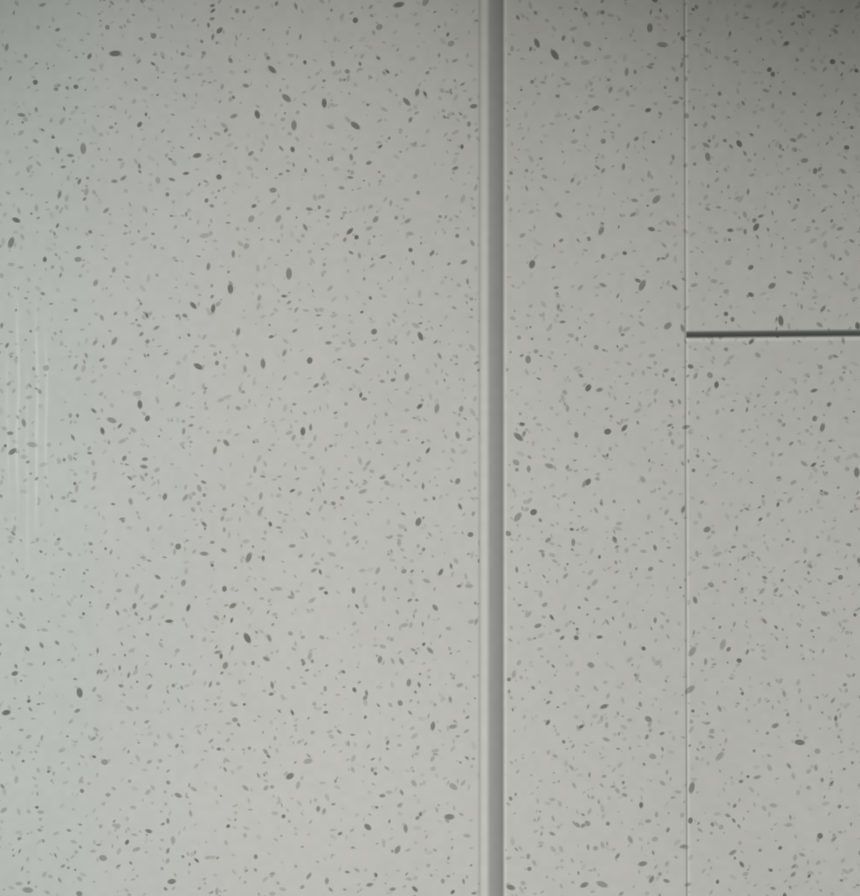
Write a Shadertoy shader that draws this texture.

```glsl
// Speckled pale wall panels with a vertical channel, a fine seam and a short dark slot.

const float CHANNEL_LEFT = 0.568;
const float CHANNEL_RIGHT = 0.585;
const float RIDGE_X = 0.5575;
const float SEAM_X = 0.798;
const float SLOT_Y = 0.6275;
const float SLOT_HALF = 0.0033;
const float WALL_LIGHT = 0.748;
const float TOP_SHADE = 0.14;
const float CORNER_SHADE = 0.15;
const float RIGHT_SHADE = 0.055;
const vec3 SPECK_COLOR = vec3(0.37, 0.37, 0.345);
const vec3 SLOT_COLOR = vec3(0.27, 0.28, 0.26);

// Sine-free hash giving four values from a cell.
vec4 hash4(vec2 cell) {
    vec4 h = fract(cell.xyxy * vec4(0.1031, 0.1030, 0.0973, 0.1099));
    h += dot(h, h.wzxy + 33.33);
    return fract((h.xxyz + h.yzzw) * h.zywx);
}

float valueNoise(vec2 p) {
    vec2 cell = floor(p);
    vec2 f = fract(p);
    f = f * f * (3.0 - 2.0 * f);
    float low = mix(hash4(cell).x, hash4(cell + vec2(1, 0)).x, f.x);
    float high = mix(hash4(cell + vec2(0, 1)).x, hash4(cell + vec2(1, 1)).x, f.x);
    return mix(low, high, f.y);
}

// Soft-edged vertical or horizontal strip from a to b.
float strip(float x, float a, float b, float soft) {
    return smoothstep(a - soft, a + soft, x) * (1.0 - smoothstep(b - soft, b + soft, x));
}

// Gaussian line of the given width around zero.
float line(float d, float width) {
    return exp(-d * d / (width * width));
}

// One layer of scattered, randomly turned flecks; returns their opacity.
float specks(vec2 p, float cells, float density, float radius, float seed, float pixel) {
    vec2 grid = p * cells;
    vec2 home = floor(grid);
    float cover = 0.0;
    for (int j = -1; j <= 1; j++)
    for (int i = -1; i <= 1; i++) {
        vec2 cell = home + vec2(i, j);
        vec4 place = hash4(cell + seed);
        vec4 form = hash4(cell + seed + 57.0);
        if (place.z > density) continue;
        vec2 d = (grid - cell - place.xy) / cells;
        float angle = form.x * 6.2832;
        float c = cos(angle), s = sin(angle);
        d = mat2(c, s, -s, c) * d;
        float size = radius * mix(0.55, 1.25, form.y * form.y);
        d.x /= mix(1.0, 2.1, form.z);
        float soft = 0.0006 + 0.5 * pixel;
        float fleck = 1.0 - smoothstep(size - soft, size + soft, length(d));
        cover = max(cover, fleck * mix(0.25, 0.85, form.w));
    }
    return cover;
}

// Broad light falloff: dim along the top and dimmest in the upper right.
float wallLight(vec2 uv) {
    float depth = 1.0 - uv.y;
    float light = WALL_LIGHT - TOP_SHADE * exp(-depth * 3.8);
    light -= RIGHT_SHADE * smoothstep(0.3, 1.0, uv.x);
    light -= CORNER_SHADE * uv.x * uv.x * exp(-depth * 4.5);
    light -= 0.04 * exp(-(uv.x + depth) * 7.0);
    light -= 0.025 * exp(-(uv.x + uv.y) * 4.0);
    return light;
}

// Pale runs down the left edge.
float streaks(vec2 uv) {
    float runs = 0.0;
    for (int i = 0; i < 5; i++) {
        vec4 h = hash4(vec2(float(i), 19.0));
        float x = 0.008 + 0.011 * float(i) + 0.003 * valueNoise(vec2(uv.y * 14.0, float(i)));
        float span = strip(uv.y, 0.36 + 0.12 * h.x, 0.56 + 0.14 * h.y, 0.04);
        runs += line(uv.x - x, 0.002) * span * (0.4 + 0.6 * h.z);
    }
    return runs;
}

void mainImage(out vec4 fragColor, in vec2 fragCoord) {
    vec2 uv = fragCoord / iResolution.xy;
    vec2 p = fragCoord / iResolution.y;
    float pixel = 1.0 / iResolution.y;
    float soft = 0.0008 + 0.5 * pixel;

    // Wall tone, slightly green at the left, with faint mottling.
    float light = wallLight(uv);
    light += 0.010 * (valueNoise(p * 9.0) - 0.5) + 0.014 * (valueNoise(p * 130.0) - 0.5);
    vec3 color = light + mix(vec3(-0.012, 0.008, -0.014), vec3(0.002, 0.001, -0.019),
                             smoothstep(0.0, 0.35, uv.x));
    color += 0.05 * streaks(uv);

    // Flecks: sparse dark ones over many small pale ones.
    float cover = specks(p, 38.0, 0.48, 0.0026, 3.0, pixel);
    cover = max(cover, 0.75 * specks(p, 62.0, 0.45, 0.0018, 131.0, pixel));
    cover = max(cover, 0.35 * specks(p, 85.0, 0.45, 0.0019, 277.0, pixel));
    float plain = strip(uv.x, RIDGE_X, CHANNEL_RIGHT + 0.003, soft);
    color = mix(color, SPECK_COLOR * (light / 0.70), cover * (1.0 - plain));

    // Vertical channel with its ridge, shaded floor and lit right lip.
    float floorShade = mix(0.19, 0.27, smoothstep(CHANNEL_LEFT, CHANNEL_RIGHT, uv.x));
    color *= 1.0 - floorShade * strip(uv.x, CHANNEL_LEFT, CHANNEL_RIGHT, 0.0016 + soft);
    color *= 1.0 - 0.09 * line(uv.x - RIDGE_X, 0.0017);
    color *= 1.0 - 0.10 * line(uv.x - CHANNEL_RIGHT + 0.001, 0.0016);
    color += 0.025 * line(uv.x - 0.563, 0.003);
    color += 0.035 * line(uv.x - CHANNEL_RIGHT - 0.003, 0.0018);

    // Fine seam, leaning slightly, with a light edge.
    float seam = uv.x - SEAM_X - 0.003 * (0.5 - uv.y);
    color *= 1.0 - 0.15 * line(seam + 0.001, 0.0013);
    color += 0.045 * line(seam - 0.0016, 0.0015);

    // Dark slot on the right with a lit lower edge.
    float slot = uv.y - SLOT_Y - 0.009 * (uv.x - 0.9);
    float beyond = smoothstep(SEAM_X - soft, SEAM_X + soft, uv.x);
    color += 0.045 * beyond * line(slot + 0.0062, 0.0022);
    float slotTone = mix(1.25, 0.9, smoothstep(SLOT_HALF, -SLOT_HALF, slot));
    color = mix(color, SLOT_COLOR * slotTone,
                beyond * strip(slot, -SLOT_HALF, SLOT_HALF, 0.0008 + soft));

    fragColor = vec4(clamp(color, 0.0, 1.0), 1.0);
}
```
